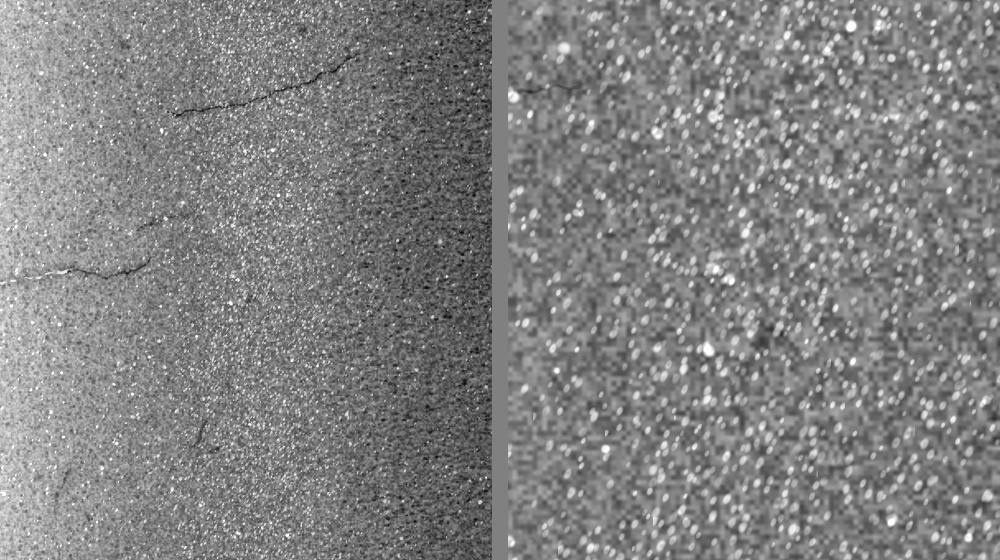
Left, the full canvas; right, a detail of the centre.
Give the GLSL for this texture, as a Shadertoy shader.

```glsl
// Grey scanned concrete: a left-to-right falloff of light over fine grain, with
// soft dark pores on the left, bright specks in the middle and shaded pits on
// the right, crossed by a few wandering cracks. Lengths are in canvas heights.

float hash(vec2 p) {
    vec3 q = fract(p.xyx * vec3(0.1031, 0.1030, 0.0973));
    q += dot(q, q.yzx + 33.33);
    return fract((q.x + q.y) * q.z);
}

float noise(vec2 p) {
    vec2 cell = floor(p), f = fract(p);
    f = f * f * (3.0 - 2.0 * f);
    return mix(mix(hash(cell), hash(cell + vec2(1, 0)), f.x),
               mix(hash(cell + vec2(0, 1)), hash(cell + vec2(1, 1)), f.x), f.y);
}

float fbm(vec2 p) {
    float sum = 0.0, gain = 0.5;
    for (int i = 0; i < 4; i++) {
        sum += gain * noise(p);
        p = p * 2.03 + 17.1;
        gain *= 0.5;
    }
    return sum;
}

// Random round dots, one per cell at most; radius is a fraction of the cell
float dots(vec2 p, float radius, float share, float seed) {
    vec2 home = floor(p);
    float cover = 0.0;
    for (int y = -1; y <= 1; y++)
    for (int x = -1; x <= 1; x++) {
        vec2 cell = home + vec2(x, y);
        vec2 id = cell + seed;
        vec2 centre = cell + vec2(hash(id + 11.3), hash(id + 47.7));
        float size = radius * mix(0.55, 1.2, hash(id + 83.1));
        float dotCover = 1.0 - smoothstep(size * 0.5, size * 1.25, length(p - centre));
        float strength = mix(0.45, 1.0, hash(id + 29.9));
        cover = max(cover, dotCover * strength * step(hash(id), share));
    }
    return cover;
}

// Wobbling bent line from a to b: x is the thin core, y the soft halo
vec2 crack(vec2 p, vec2 a, vec2 b, float bend, float width) {
    vec2 along = normalize(b - a);
    float len = length(b - a);
    float t = dot(p - a, along) / len;
    float side = dot(p - a, vec2(-along.y, along.x)) - bend * 4.0 * t * (1.0 - t);
    side += 0.022 * (fbm(vec2(t * len * 45.0, a.x * 90.0 + 5.0)) - 0.47);
    float ends = smoothstep(-0.02, 0.03, t) * (1.0 - smoothstep(0.88, 1.02, t));
    float thick = width * mix(0.5, 1.3, noise(p * 70.0));
    float core = 1.0 - smoothstep(thick * 0.4, thick + 0.7 / iResolution.y, abs(side));
    return ends * vec2(core, exp(-side * side / (width * width * 14.0)));
}

// Broad light profile across the sheet, u from 0 to 1
float falloff(float u) {
    float light = mix(0.73, 0.58, smoothstep(-0.08, 0.27, u));
    light = mix(light, 0.48, smoothstep(0.18, 0.42, u));
    light = mix(light, 0.34, smoothstep(0.55, 1.03, u));
    return light + 0.05 * exp(-u * 22.0);
}

void mainImage(out vec4 fragColor, in vec2 fragCoord) {
    vec2 p = fragCoord / iResolution.y;
    float u = fragCoord.x / iResolution.x;
    float leftSide = 1.0 - smoothstep(0.2, 0.5, u);
    float middle = exp(-pow((u - 0.52) / 0.17, 2.0));
    float rightSide = smoothstep(0.5, 0.8, u);

    // Light, faint vertical scan streaks and slow blotches
    float grey = falloff(u);
    grey += 0.022 * (noise(vec2(p.x * 110.0, 3.0)) - 0.5);
    grey += 0.04 * exp(-pow((p.x - 0.029) / 0.0015, 2.0));
    grey += 0.07 * (fbm(p * 9.0) - 0.47);

    // Fine grain
    grey += (0.23 + 0.08 * middle) * (noise(p * 340.0) - 0.5);
    grey += 0.13 * (noise(p * vec2(190.0, 150.0) + 60.0) - 0.5);

    // Soft dark pores on the lit side
    grey -= 0.17 * leftSide * dots(p * 105.0, 0.38, 0.55, 3.0);

    // Side-lit relief and flat dark pits on the dim side
    vec2 q = p * vec2(120.0, 165.0);
    grey += 0.17 * rightSide * (noise(q) - noise(q + vec2(-0.35, 0.6)));
    grey -= 0.2 * rightSide * dots(p * vec2(85.0, 135.0), 0.4, 0.24, 19.0);

    // Bright specks, slightly upright and leaning, densest in the middle
    vec2 lean = vec2(p.x - 0.3 * p.y, p.y);
    float speckShare = 0.05 + 0.42 * middle;
    grey += 0.37 * dots(lean * vec2(195.0, 140.0), 0.43, speckShare, 37.0);
    grey += 0.5 * dots(p * 75.0, 0.26, 0.025, 71.0);

    // Sparse ragged stains and a few large chips
    vec2 ragged = p + 0.012 * vec2(noise(p * 80.0), noise(p * 80.0 + 9.0));
    grey -= 0.2 * dots(ragged * 13.0, 0.11, 0.16, 53.0);
    grey += 0.5 * dots(p * 22.0, 0.075, 0.03, 91.0);

    // Cracks: two long ones, then short faint ones
    vec2 lines = crack(p, vec2(0.295, 0.798), vec2(0.66, 0.915), -0.027, 0.0017);
    vec2 wide = crack(p, vec2(-0.02, 0.498), vec2(0.135, 0.522), -0.008, 0.0032);
    lines = max(lines, crack(p, vec2(0.118, 0.521), vec2(0.28, 0.548), -0.027, 0.0025));
    lines = max(lines, 0.6 * crack(p, vec2(0.24, 0.582), vec2(0.345, 0.621), 0.006, 0.0018));
    lines = max(lines, 0.7 * crack(p, vec2(0.338, 0.195), vec2(0.37, 0.255), -0.003, 0.0024));
    lines = max(lines, 0.6 * crack(p, vec2(0.1, 0.07), vec2(0.122, 0.165), 0.006, 0.0035));
    grey -= 0.2 * lines.x + 0.08 * lines.y + 0.13 * wide.y;

    // Pale crumbs filling the widest crack
    float crumbs = smoothstep(0.3, 0.55, noise(p * 130.0 + 7.0));
    grey = mix(grey, 0.93, wide.x * crumbs);

    fragColor = vec4(vec3(clamp(grey, 0.06, 1.0)), 1.0);
}
```
